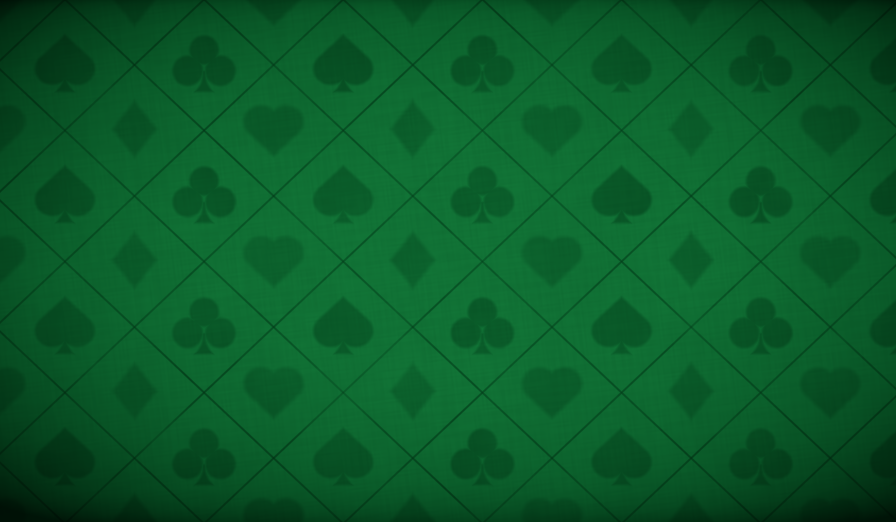
Reproduce this pattern procedurally as a WebGL 1 fragment shader.

```glsl
precision highp float;
uniform vec2 u_resolution;

const vec2 CELL = vec2(0.2666, 0.2511);     // lattice spacing, in canvas heights
const vec2 ORIGIN = vec2(-0.2007, 0.1245);  // one spade, from the canvas centre
const float SUIT_SIZE = 0.056;
const vec3 FELT = vec3(0.06, 0.43, 0.20);

float hash(vec2 p) {
  return fract(sin(dot(p, vec2(127.1, 311.7))) * 43758.5453);
}

float noise(vec2 p) {
  vec2 i = floor(p), f = fract(p);
  f = f * f * (3.0 - 2.0 * f);
  return mix(mix(hash(i), hash(i + vec2(1.0, 0.0)), f.x),
             mix(hash(i + vec2(0.0, 1.0)), hash(i + 1.0), f.x), f.y);
}

float clouds(vec2 p) {
  float sum = 0.0, weight = 0.5;
  for (int i = 0; i < 4; i++) {
    sum += weight * noise(p);
    p = p * 2.03 + 17.0;
    weight *= 0.5;
  }
  return sum;
}

// Suit distances: each suit spans roughly -1 to 1
float heartUnit(vec2 p) {
  p.x = abs(p.x);
  if (p.x + p.y > 1.0) return length(p - vec2(0.25, 0.75)) - 0.3536;
  vec2 notch = p - vec2(0.0, 1.0);
  vec2 side = p - 0.5 * max(p.x + p.y, 0.0);
  return sqrt(min(dot(notch, notch), dot(side, side))) * sign(p.x - p.y);
}

float heart(vec2 p) {
  return 1.6 * heartUnit((p + vec2(0.0, 0.88)) / vec2(1.7, 1.58));
}

float stem(vec2 p) {
  float flare = clamp((-0.4 - p.y) / 0.52, 0.0, 1.0);
  float side = abs(p.x) - 0.06 - 0.26 * flare * flare;
  return max(side, max(-0.92 - p.y, p.y + 0.2));
}

float spade(vec2 p) {
  float body = 1.6 * heartUnit(vec2(p.x, 1.04 - p.y) / vec2(1.7, 1.56));
  return min(body, stem(p));
}

float club(vec2 p) {
  float leaves = min(length(p - vec2(0.0, 0.51)) - 0.5,
                     length(vec2(abs(p.x) - 0.56, p.y + 0.2)) - 0.52);
  return min(leaves, stem(p));
}

float diamond(vec2 p) {
  p = abs(p - vec2(0.0, 0.05));
  return (p.x / 0.76 + p.y / 0.96 - 1.0) * 0.6;
}

float suit(vec2 p, float kind) {
  if (kind < 0.5) return spade(p);
  if (kind < 1.5) return diamond(p);
  if (kind < 2.5) return club(p);
  return heart(p);
}

// Soft radial light with darker top and bottom rims
float lighting(vec2 uv) {
  vec2 e = (uv - vec2(0.515, 0.525)) * 2.0;
  float r2 = dot(e, e);
  float light = 1.05 - 0.14 * r2 - 0.125 * r2 * r2;
  light -= 0.16 * exp(-uv.y / 0.03) + 0.12 * exp((uv.y - 1.0) / 0.015);
  return max(light, 0.18);
}

// Crossed threads, slightly rotated
float weave(vec2 p) {
  p = vec2(p.x + 0.12 * p.y, p.y - 0.12 * p.x);
  return noise(p * vec2(260.0, 22.0)) + noise(p * vec2(22.0, 260.0)) - 1.0;
}

float seam(float coord, float pixel) {
  float d = abs(fract(coord) - 0.5) / length(1.0 / CELL);
  return 1.0 - smoothstep(0.0004, 0.0022 + pixel * 0.6, d);
}

void main() {
  vec2 uv = gl_FragCoord.xy / u_resolution;
  float pixel = 1.0 / u_resolution.y;
  vec2 p = (gl_FragCoord.xy - 0.5 * u_resolution) * pixel;

  // Diagonal lattice: each rhombus holds one suit
  vec2 g = (p - ORIGIN) / CELL;
  vec2 diag = vec2(g.x + g.y, g.x - g.y);
  vec2 id = floor(diag + 0.5);
  vec2 center = 0.5 * vec2(id.x + id.y, id.x - id.y);
  vec2 local = (g - center) * CELL / SUIT_SIZE;
  float kind = mod(id.x + id.y, 4.0);

  float wear = clouds(p * 9.0 + 40.0);
  float isRed = mod(kind, 2.0);
  float blur = 0.06 + 0.03 * isRed + pixel / SUIT_SIZE * 0.5;
  float mask = 1.0 - smoothstep(-blur, blur, suit(local, kind));
  float ink = mix(0.21, 0.155, isRed) * (0.75 + 0.5 * wear);
  ink *= 0.92 + 0.16 * hash(id + 3.0);

  // Seams fade unevenly and darken where they cross
  float seamA = seam(diag.x, pixel), seamB = seam(diag.y, pixel);
  float seams = max(seamA, seamB) * (0.12 + 0.28 * wear) + 0.12 * seamA * seamB;

  float tone = lighting(uv);
  tone *= 1.0 + 0.09 * (clouds(p * 4.0 + 8.0) - 0.47) + 0.035 * weave(p);
  tone *= (1.0 - ink * mask) * (1.0 - seams);
  vec3 color = FELT * pow(vec3(max(tone, 0.01)), vec3(2.3, 1.0, 1.15));
  gl_FragColor = vec4(color, 1.0);
}
```
